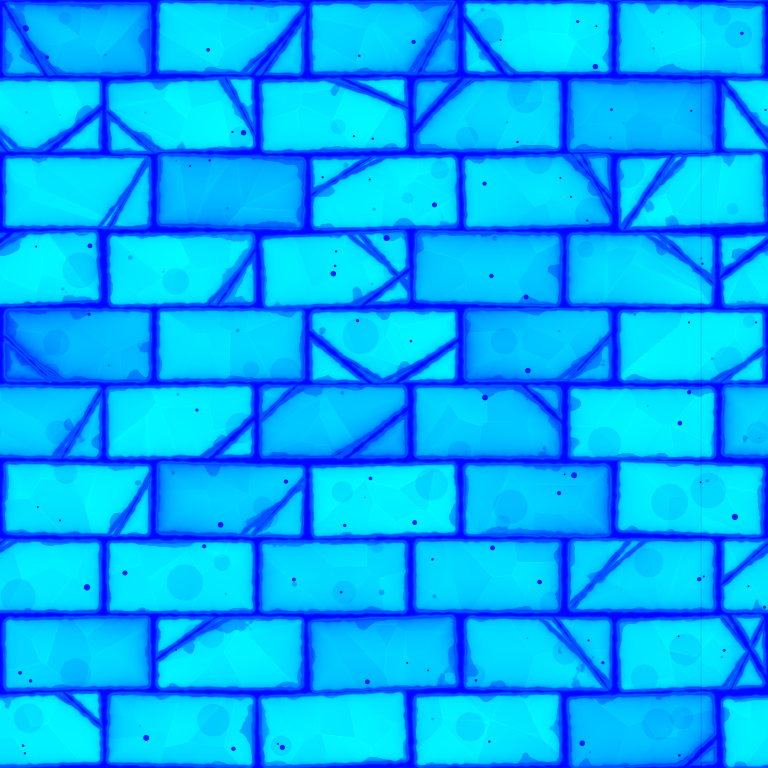
Write a WebGL 1 fragment shader that draws this texture map.

```glsl
precision highp float;
// Tiling wall of worn, cracked bricks in cyan with deep blue joints.
uniform vec2 u_resolution;

#define COLUMNS 5.0
#define ROWS 10.0
#define ROW_SHIFT 1.354          // offset of alternate rows, in row heights
#define HALF_SIZE vec2(0.95, 0.463)
#define CORNER 0.07
#define TILT 0.09
#define CRACK_CHANCE 0.36
#define CRACK_WIDTH 0.03
#define EDGE_WEAR 0.022
#define FACETS 8
#define JOINT_LEVEL 0.03
#define HAIRLINE_X 0.913

vec3 hash3(vec2 p) {
  vec3 q = fract(p.xyx * vec3(0.1031, 0.1030, 0.0973));
  q += dot(q, q.yxz + 33.33);
  return fract((q.xxy + q.yzz) * q.zyx);
}

// Independent random values for each brick and purpose
vec3 brickRandom(vec2 id, float key) {
  return hash3(id + key * vec2(7.0, 13.0) + 3.0);
}

float noise(vec2 p) {
  vec2 i = floor(p), f = fract(p);
  f = f * f * (3.0 - 2.0 * f);
  vec2 e = vec2(0.0, 1.0);
  return mix(mix(hash3(i).x, hash3(i + e.yx).x, f.x),
             mix(hash3(i + e.xy).x, hash3(i + e.yy).x, f.x), f.y);
}

// Depth inside a rounded rectangle, negative outside
float brickDepth(vec2 p) {
  vec2 q = abs(p) - HALF_SIZE + CORNER;
  return CORNER - length(max(q, 0.0)) - min(max(q.x, q.y), 0.0);
}

// Distance to a line cutting a corner at the given reach along both edges
float cutDistance(vec2 c, vec2 reach) {
  return abs(c.x / reach.x + c.y / reach.y - 1.0) / length(1.0 / reach);
}

float crackDepth(vec2 p, vec2 id) {
  float depth = 10.0;
  for (int i = 0; i < 2; i++) {
    vec3 shape = brickRandom(id, 20.0 + float(i));
    vec3 place = brickRandom(id, 30.0 + float(i));
    if (place.z < CRACK_CHANCE) {
      vec2 corner = HALF_SIZE - p * (step(0.5, place.xy) * 2.0 - 1.0);
      vec2 reach = mix(vec2(0.35, 0.28), vec2(0.85, 1.0), shape.xy);
      float width = CRACK_WIDTH * (0.5 + shape.z);
      depth = min(depth, cutDistance(corner, reach) - width);
      depth = min(depth, cutDistance(corner, reach * vec2(1.25, 0.9)) - 0.4 * width);
    }
  }
  return depth;
}

// Flat facets, pale ridges, broad stains and small pits on one brick face
float faceLevel(vec2 p, vec2 id, float base, float px) {
  float nearest = 10.0, second = 10.0, tone = 0.0, marks = 1.0;
  for (int i = 0; i < FACETS; i++) {
    float k = float(i);
    vec3 a = brickRandom(id, 40.0 + k), b = brickRandom(id, 60.0 + k);
    vec2 away = p - (a.xy * 2.0 - 1.0) * HALF_SIZE;
    float dist = length(away);
    if (dist < nearest) {
      second = nearest;
      nearest = dist;
      tone = (a.z - 0.5) * 0.07 + dot(away, b.xy - 0.5) * 0.12;
    } else second = min(second, dist);
    vec2 spot = p - (b.xy * 1.8 - 0.9) * HALF_SIZE;
    bool stain = i < 2;
    float radius = stain ? mix(0.07, 0.24, b.z) : mix(0.012, 0.042, b.z * b.z);
    float strength = stain ? 0.09 : mix(0.25, 0.85, step(0.3, a.z));
    strength *= step(stain ? 0.4 : 0.55, a.x);
    marks *= 1.0 - strength * (1.0 - smoothstep(radius - px * 0.6, radius + px * 0.6, length(spot)));
  }
  float ridge = 1.0 - smoothstep(0.0, 0.012 + px, second - nearest);
  return (base + tone + 0.045 * ridge * noise(p * 2.0 + id * 9.0)) * marks;
}

void main() {
  vec2 uv = gl_FragCoord.xy / u_resolution.xy;
  vec2 wall = uv * vec2(COLUMNS * 2.0, ROWS);
  float px = ROWS / u_resolution.y;

  // Closest brick, including tilted neighbours
  float depth = -10.0;
  vec2 p = vec2(0.0), id = vec2(0.0);
  for (int j = -1; j <= 1; j++) {
    float row = floor(wall.y) + float(j);
    float shift = ROW_SHIFT * (1.0 - floor(mod(row + 0.5, 2.0)));
    for (int i = -1; i <= 1; i++) {
      float column = floor((wall.x - shift) * 0.5) + float(i);
      vec2 cell = floor(mod(vec2(column, row) + 0.5, vec2(COLUMNS, ROWS)));
      vec3 r = brickRandom(cell, 1.0);
      vec2 q = wall - vec2(column * 2.0 + 1.0 + shift, row + 0.5) - (r.xy - 0.5) * 0.025;
      float tilt = (r.z - 0.5) * TILT * abs(r.z * 2.0 - 1.0);
      q += tilt * vec2(q.y, -q.x);
      float d = brickDepth(q);
      if (d > depth) { depth = d; p = q; id = cell; }
    }
  }

  // Ragged edges, cracks and chips
  vec2 grain = p + id * 11.0 + 20.0;
  depth = min(depth, crackDepth(p, id));
  depth -= EDGE_WEAR * (noise(grain * 14.0) - 0.4);
  float chipReach = 0.45 * max(noise(grain * 4.0) - 0.62, 0.0) + 0.03 * (noise(grain * 22.0) - 0.5);
  float chip = 1.0 - smoothstep(0.0, 0.02, depth - chipReach);

  // Face shading, darker toward one side of duller bricks
  vec3 r = brickRandom(id, 2.0);
  float dull = r.x * r.x * r.x;
  float face = faceLevel(p, id, mix(0.945, 0.76, dull), px);
  float inside = max(depth, 0.0);
  float side = clamp(0.5 + dot(p, r.yz - 0.5) * 1.4, 0.0, 1.0);
  face *= 1.0 - 0.28 * exp(-inside / 0.045) - (0.06 + 0.45 * dull) * side * exp(-inside / 0.2);
  face *= 1.0 - 0.27 * chip;

  // Joint, thin pale rim and face
  float joint = JOINT_LEVEL + 0.2 * smoothstep(-0.045, 0.0, depth);
  float level = mix(joint, face, smoothstep(-0.005, 0.035, depth));
  float rim = (depth + 0.006) / 0.012;
  level += 0.12 * exp(-rim * rim);
  level -= 0.1 * (1.0 - smoothstep(0.0, 0.012 + px * 0.5, abs(uv.x - HAIRLINE_X) * ROWS));
  gl_FragColor = vec4(0.0, clamp(level, 0.0, 1.0), 1.0, 1.0);
}
```
